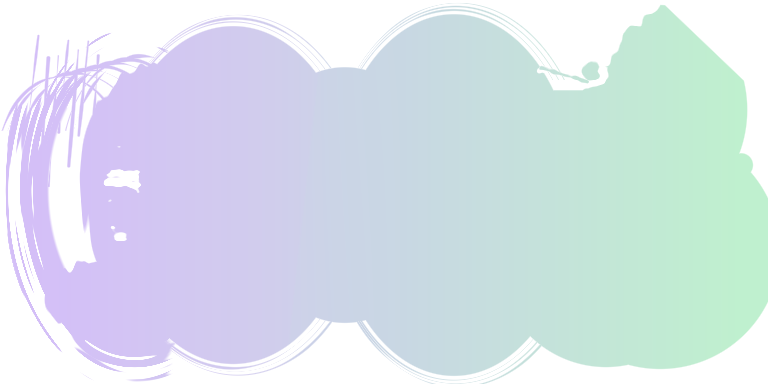
Give the GLSL for this background, as a Shadertoy shader.

```glsl
float hash(vec2 p) {
    return fract(sin(dot(p, vec2(127.1, 311.7))) * 43758.5453);
}

float noise(vec2 p) {
    vec2 i = floor(p), f = fract(p);
    f = f * f * (3.0 - 2.0 * f);
    return mix(mix(hash(i), hash(i + vec2(1, 0)), f.x),
               mix(hash(i + vec2(0, 1)), hash(i + vec2(1, 1)), f.x), f.y);
}

float ellipse(vec2 p, vec2 centre, vec2 radius) {
    vec2 v = (p - centre) / radius;
    float k = length(v);
    return k * (k - 1.0) / max(length(v / radius), 0.001);
}

float segment(vec2 p, vec2 a, vec2 b, float width) {
    vec2 v = b - a;
    return length(p - a - v * clamp(dot(p - a, v) / dot(v, v), 0.0, 1.0)) - width;
}

// Thin dry-brush outline whose width varies along the curve
float rim(vec2 p, vec2 centre, vec2 radius, float width) {
    vec2 v = (p - centre) / radius;
    float taper = noise(vec2(atan(v.y, v.x) * 3.0 + 20.0, radius.x * 90.0)) - 0.2;
    return abs(ellipse(p, centre, radius)) - width * taper;
}

float cover(float d) {
    return clamp(0.5 - d * iResolution.y * 0.8, 0.0, 1.0);
}

// Overlapping lobes from the centre to the right
float lobes(vec2 p) {
    float d = ellipse(p, vec2(0.607, 0.492), vec2(0.313, 0.440));
    d = min(d, ellipse(p, vec2(0.898, 0.492), vec2(0.260, 0.333)));
    d = min(d, ellipse(p, vec2(1.182, 0.492), vec2(0.318, 0.471)));
    d = min(d, ellipse(p, vec2(1.578, 0.336), vec2(0.286, 0.292)));
    d = min(d, ellipse(p, vec2(1.719, 0.349), vec2(0.312, 0.310)));
    d = min(d, length(p - vec2(1.930, 0.570)) - 0.031);
    vec2 box = abs(p - vec2(1.6, 0.505)) - vec2(0.3, 0.26);
    d = min(d, max(box.x, box.y));

    // Upper right lobe, with one straight and one ragged side
    float along = dot(p, vec2(0.683, 0.73));
    float ragged = 0.035 * noise(vec2(along * 45.0, p.y * 12.0)) - 0.018;
    float crown = ellipse(p, vec2(1.719, 0.714), vec2(0.227, 0.273));
    crown = max(crown, dot(p, vec2(0.69, 0.722)) - 1.907);
    crown = max(crown, dot(p, vec2(-0.73, 0.683)) + 0.577 + ragged);
    d = min(d, crown);

    // Hooked gap and the strands inside it
    float wobble = 0.012 * (noise(p * 70.0) - 0.5);
    float gap = ellipse(p, vec2(1.53, 0.805), vec2(0.055, 0.038));
    gap = min(gap, segment(p, vec2(1.41, 0.815), vec2(1.51, 0.777), 0.007));
    d = max(d, -gap - wobble);
    d = min(d, segment(p, vec2(1.41, 0.822), vec2(1.53, 0.787), 0.004) + wobble * 0.5);
    return min(d, ellipse(p, vec2(1.54, 0.815), vec2(0.022, 0.026)) + wobble);
}

// Streaked loop of brush strokes on the left
float brush(vec2 p) {
    vec2 v = (p - vec2(0.352, 0.505)) / vec2(0.292, 0.448);
    float k = length(v), angle = atan(v.y, -v.x);
    float streak = noise(vec2(k * 48.0, angle * 2.5 + 9.0));
    float dryness = 0.12 + 0.65 * smoothstep(0.65, 0.88, p.y)
                  + 0.55 * smoothstep(0.93, 1.06, k);
    float ring = smoothstep(-0.05, 0.05, streak - dryness);
    ring *= smoothstep(0.76, 0.79, k) * smoothstep(1.20, 1.16, k);
    ring *= smoothstep(0.48, 0.46, p.x + 0.04 * streak);

    float edge = 0.03 * (noise(vec2(p.x * 60.0, p.y * 9.0)) - 0.5);
    float body = ellipse(p, vec2(0.39, 0.505), vec2(0.177, 0.326));
    body = min(body, ellipse(p, vec2(0.339, 0.219), vec2(0.21, 0.117)));
    float ink = max(ring, cover(body + edge));

    // Loose arcs across the top and slanted strokes
    for (int i = 0; i < 7; i++) {
        float t = float(i), h = hash(vec2(t, 3.0));
        float arc = rim(p, vec2(0.16 + 0.035 * t, 0.55),
                        vec2(0.17 + 0.03 * h, 0.25 + 0.009 * t), 0.009);
        ink = max(ink, cover(max(arc, 0.66 - p.y)));
        vec2 top = vec2(0.1 + 0.026 * t, 0.91 - 0.08 * h);
        float width = 0.005 * noise(vec2(p.y * 14.0, t * 7.0));
        ink = max(ink, cover(segment(p, top, top - vec2(0.025, 0.2 + 0.2 * h), width)));
    }
    return ink;
}

void mainImage(out vec4 fragColor, in vec2 fragCoord) {
    vec2 p = fragCoord / iResolution.y;
    float ink = max(cover(lobes(p)), brush(p));

    // Dry holes torn through the left side
    float tear = noise(vec2(p.x * 22.0 + p.y * 8.0, p.y * 42.0)) * 0.7
               + noise(p * vec2(55.0, 110.0)) * 0.3;
    float zone = 1.0 - smoothstep(0.4, 1.1, length((p - vec2(0.32, 0.5)) / vec2(0.075, 0.21)));
    ink *= 1.0 - smoothstep(0.53, 0.58, tear * zone);

    // Fine outlines above and below the two tall lobes
    for (int i = 0; i < 3; i++) {
        float t = float(i), grow = 0.011 + 0.009 * t;
        float line = rim(p, vec2(0.607 + 0.006 * t, 0.492), vec2(0.313, 0.44) + grow, 0.005);
        line = min(line, rim(p, vec2(1.182 + 0.005 * t, 0.492), vec2(0.318, 0.471) + grow, 0.005));
        ink = max(ink, cover(max(line, 0.3 - abs(p.y - 0.492))));
    }

    // Lilac to mint wash with a faint slanted seam
    vec3 wash = mix(vec3(0.83, 0.75, 0.97), vec3(0.82, 0.80, 0.93), smoothstep(0.05, 0.75, p.x));
    wash = mix(wash, vec3(0.785, 0.845, 0.89), smoothstep(0.6, 1.1, p.x));
    wash = mix(wash, vec3(0.75, 0.94, 0.81), clamp((p.x - 1.05) / 0.87, 0.0, 1.0));
    float seam = p.x - 0.74 - 0.11 * p.y;
    wash += vec3(-0.006, 0.008, -0.006) * smoothstep(-0.004, 0.004, seam) * smoothstep(0.25, 0.0, seam);
    fragColor = vec4(mix(vec3(1.0), wash, ink), 1.0);
}
```
